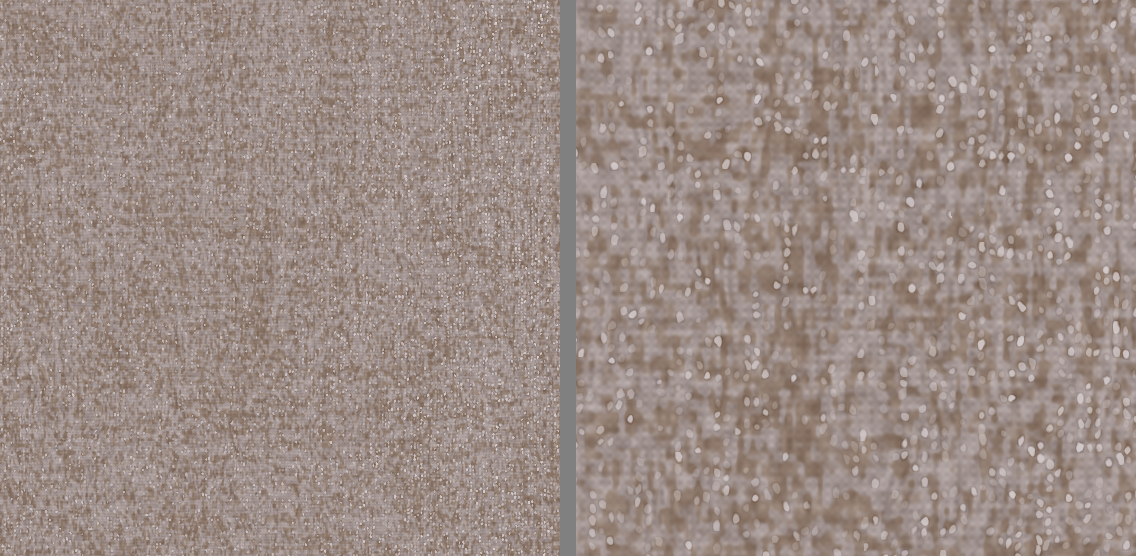
Left, the full canvas; right, a detail of the centre.
Write a Shadertoy shader that draws this texture.

```glsl
const vec3 BROWN = vec3(0.550, 0.470, 0.417);
const vec3 LILAC = vec3(0.636, 0.584, 0.574);
const vec3 PEARL = vec3(0.860, 0.830, 0.838);
const vec2 THREADS = vec2(185.0, 190.0);   // weave pitch per canvas height
const vec2 FLECKS = vec2(300.0, 135.0);    // short slanted fibres
const vec2 KNOTS = vec2(172.0, 138.0);     // grid of glossy loops
const float WEAVE_DEPTH = 0.026;
const float FIBRE_DEPTH = 0.19;
const float SLANT = 0.35;
const float KNOT_SPARSE = 0.27;
const float KNOT_DENSE = 0.60;
const float TAU = 6.28319;

float hash(vec2 p) {
    return fract(sin(dot(p, vec2(127.1, 311.7))) * 43758.55);
}

float noise(vec2 p) {
    vec2 i = floor(p), f = fract(p);
    f = f * f * (3.0 - 2.0 * f);
    return mix(mix(hash(i), hash(i + vec2(1, 0)), f.x),
               mix(hash(i + vec2(0, 1)), hash(i + vec2(1, 1)), f.x), f.y);
}

float fbm(vec2 p) {
    float sum = 0.0, gain = 0.5;
    for (int i = 0; i < 3; i++) {
        sum += gain * noise(p);
        p = p * 2.03 + 17.3;
        gain *= 0.5;
    }
    return sum / 0.875;
}

// Share of lilac yarn over the brown ground: fine grain, streaks, faint patches
float yarnCover(vec2 p) {
    float patches = 0.12 * fbm(p * vec2(9.0, 15.0)) + 0.04 * noise(p * vec2(40.0, 56.0) + 5.0);
    float across = 0.13 * noise(p * vec2(19.0, 140.0) + 31.0);
    float upright = 0.12 * noise(p * vec2(170.0, 19.0) + 57.0);
    float grain = 0.37 * noise(p * vec2(280.0, 125.0) + 83.0)
                + 0.22 * noise(p * vec2(140.0, 250.0) + 23.0);
    return smoothstep(0.35, 0.58, patches + across + upright + grain);
}

// Gloss gathers in upright bands toward the right, with a trace at the left edge
float glossAmount(vec2 p, float x) {
    float bands = 0.6 * noise(p * vec2(46.0, 5.0) + 11.0) + 0.4 * fbm(p * vec2(12.0, 9.0) + 43.0);
    float side = smoothstep(0.40, 0.95, x) + 0.4 * smoothstep(0.08, 0.0, x);
    return side * smoothstep(0.15, 0.65, bands);
}

// Returns the bright loop in x and its shaded rim in y
vec2 knot(vec2 p, float gloss, float pixel) {
    vec2 grid = p * KNOTS;
    grid.y += hash(vec2(floor(grid.x), 9.0));
    vec2 id = floor(grid);
    vec2 jitter = vec2(hash(id + 3.1), hash(id + 7.7)) - 0.5;
    float present = step(hash(id + 21.0), mix(KNOT_SPARSE, KNOT_DENSE, gloss));
    float shine = hash(id + 47.0);
    float strength = mix(0.28, 1.0, shine * shine) * mix(0.85, 1.1, gloss);
    float radius = mix(0.26, 0.39, hash(id + 61.0));
    vec2 local = fract(grid) - 0.5 - 0.26 * jitter;
    local.x += 0.7 * jitter.x * local.y;
    float d = length(local * vec2(1.0, mix(0.75, 1.15, hash(id + 33.0)))) - radius;
    d += 0.20 * (noise(grid * 3.0) - 0.5);
    float soft = max(0.10, 0.4 * pixel * KNOTS.x);
    float body = 1.0 - smoothstep(-soft, soft, d);
    float rim = (1.0 - smoothstep(0.0, 0.30, d)) * (1.0 - body);
    return present * strength * vec2(body, rim);
}

void mainImage(out vec4 fragColor, in vec2 fragCoord) {
    vec2 p = fragCoord / iResolution.y;
    float x = fragCoord.x / iResolution.x;

    // Slightly wandering threads
    vec2 wander = vec2(noise(p * vec2(24.0, 16.0)), noise(p * vec2(18.0, 26.0) + 9.0)) - 0.5;
    vec2 q = p + 0.004 * wander;

    float cover = yarnCover(q);
    float gloss = glossAmount(q, x);
    vec3 color = mix(BROWN, LILAC, cover);

    // Plain weave, clearest where the lilac yarn lies on top
    vec2 wave = cos(TAU * q * THREADS);
    color += WEAVE_DEPTH * (0.6 * wave.x * wave.y + 0.6 * wave.y) * mix(0.5, 1.0, cover);

    // Fibre shading: slanted upright flecks and long thin weft
    float lean = SLANT * (noise(q * vec2(30.0, 20.0) + 3.0) - 0.5) / 20.0;
    vec2 slanted = q + vec2(lean, 0.0);
    float fibre = 0.7 * noise(slanted * FLECKS + 71.0) + 0.3 * noise(q * vec2(75.0, 280.0) + 19.0) - 0.5;
    color += FIBRE_DEPTH * fibre * vec3(0.94, 1.0, 1.04);

    // Glossy loops with shaded rims
    vec2 loops = knot(q, gloss, 1.0 / iResolution.y);
    color -= 0.09 * loops.y * vec3(0.9, 1.0, 1.1);
    color = mix(color, PEARL, min(0.9 * loops.x, 1.0));

    fragColor = vec4(clamp(color, 0.0, 1.0), 1.0);
}
```
